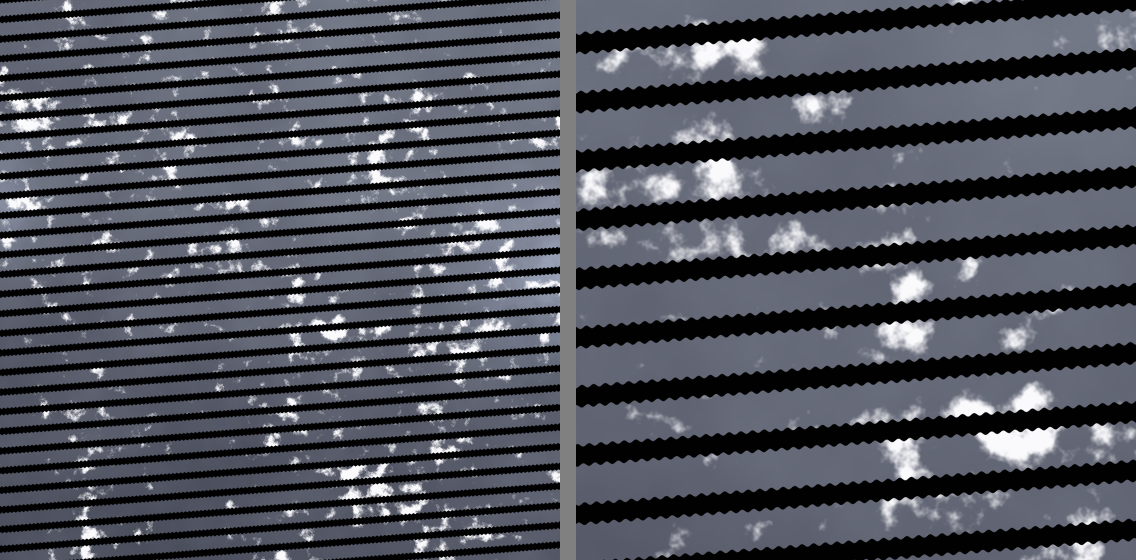
Left, the full canvas; right, a detail of the centre.
Give the GLSL for this pattern, as a Shadertoy shader.

```glsl
// Hazy blue-grey ground with scattered bright clouds, crossed by slanted black scan gaps.
// Clouds are gradient-noise octaves thresholded against a broad coverage field;
// the gaps repeat with fract and have finely scalloped edges.

#define GAP_ROWS 28.55      // gaps per canvas height
#define GAP_SLOPE 0.078     // rise per unit of width
#define GAP_WIDTH 0.335     // share of one repeat
#define SCALLOPS 144.0      // edge bumps per canvas width
#define SCALLOP_DEPTH 0.025 // in repeats
#define PUFF_SCALE 27.0     // cloud cells per canvas
#define CLOUD_START 0.22
#define CLOUD_FULL 0.68
#define GROUND_DARK vec3(0.225, 0.235, 0.285)
#define GROUND_LIGHT vec3(0.470, 0.490, 0.550)
#define CLOUD_COLOR vec3(0.98, 0.98, 0.99)
#define GAP_COLOR vec3(0.005)

// Unit gradient direction for a lattice cell
vec2 cellGradient(vec2 cell) {
    uvec2 q = uvec2(ivec2(cell)) * uvec2(1597u, 3571u);
    uint h = (q.x ^ q.y) * 747796u + 28917u;
    h = (h ^ (h >> 15)) * 277803u;
    h = (h ^ (h >> 13)) * 668265u;
    h ^= h >> 16;
    float angle = float(h & 65535u) / 65536.0 * 6.28319;
    return vec2(cos(angle), sin(angle));
}

float gradientNoise(vec2 p) {
    vec2 cell = floor(p), f = p - cell;
    vec2 w = f * f * f * (f * (f * 6.0 - 15.0) + 10.0);
    vec2 e = vec2(1.0, 0.0);
    float a = dot(cellGradient(cell), f);
    float b = dot(cellGradient(cell + e.xy), f - e.xy);
    float c = dot(cellGradient(cell + e.yx), f - e.yx);
    float d = dot(cellGradient(cell + e.xx), f - e.xx);
    return mix(mix(a, b, w.x), mix(c, d, w.x), w.y);
}

float fbm(vec2 p) {
    float sum = 0.0, gain = 1.0;
    for (int i = 0; i < 5; i++) {
        sum += gain * gradientNoise(p);
        p = mat2(1.6, 1.2, -1.2, 1.6) * p + 17.3;
        gain *= 0.55;
    }
    return sum;
}

// Soft round spot, 1 at its centre
float spot(vec2 p, vec2 centre, vec2 radius) {
    vec2 d = (p - centre) / radius;
    return exp(-dot(d, d));
}

// Broad areas where clouds gather
float coverage(vec2 p) {
    float bandOffset = (p.y - 1.13 + 0.68 * p.x) / 0.05;
    float band = exp(-bandOffset * bandOffset) * smoothstep(0.3, 0.5, p.x);
    float c = 0.55 * gradientNoise(p * 5.0 + 3.7) + 0.45 * gradientNoise(p * 11.0 + 8.1);
    c += 0.22 * band;
    c += 0.28 * spot(p, vec2(0.10, 0.77), vec2(0.17, 0.11));
    c += 0.25 * spot(p, vec2(0.95, 0.50), vec2(0.10, 0.12));
    c += 0.12 * spot(p, vec2(0.75, 0.15), vec2(0.25, 0.20));
    c -= 0.25 * spot(p, vec2(0.0, 0.08), vec2(0.22, 0.16));
    return c - 0.04;
}

vec3 ground(vec2 p) {
    float light = 0.33 + 0.42 * smoothstep(0.0, 0.75, p.y) + 0.12 * p.x;
    light += 0.22 * fbm(p * 4.0 + 21.0) + 0.05 * fbm(p * 19.0);
    float haze = spot(p, vec2(0.98, 0.50), vec2(0.12, 0.15))
               + 0.6 * spot(p, vec2(0.0, 0.64), vec2(0.07, 0.10));
    vec3 color = mix(GROUND_DARK, GROUND_LIGHT, clamp(light, 0.0, 1.0));
    return color + vec3(0.20, 0.22, 0.25) * haze * (0.7 + 0.6 * fbm(p * 9.0));
}

// Coverage of the slanted gaps, with antialiased scalloped edges
float scanGap(vec2 p, float pixel) {
    float row = (1.0 - p.y + GAP_SLOPE * p.x) * GAP_ROWS;
    float fromCentre = abs(fract(row + 0.5) - 0.5);
    float bump = SCALLOP_DEPTH * cos(6.28319 * SCALLOPS * p.x + 2.4 * floor(row + 0.5));
    float soft = 0.8 * pixel * GAP_ROWS;
    return 1.0 - smoothstep(-soft, soft, fromCentre - 0.5 * GAP_WIDTH - bump);
}

void mainImage(out vec4 fragColor, in vec2 fragCoord) {
    vec2 p = fragCoord / iResolution.y;
    float density = fbm(p * PUFF_SCALE + 5.3) + coverage(p);
    float cloud = smoothstep(CLOUD_START, CLOUD_FULL, density);
    vec3 color = mix(ground(p), CLOUD_COLOR, cloud);
    color = mix(color, GAP_COLOR, scanGap(p, 1.0 / iResolution.y));
    fragColor = vec4(clamp(color, 0.0, 1.0), 1.0);
}
```
